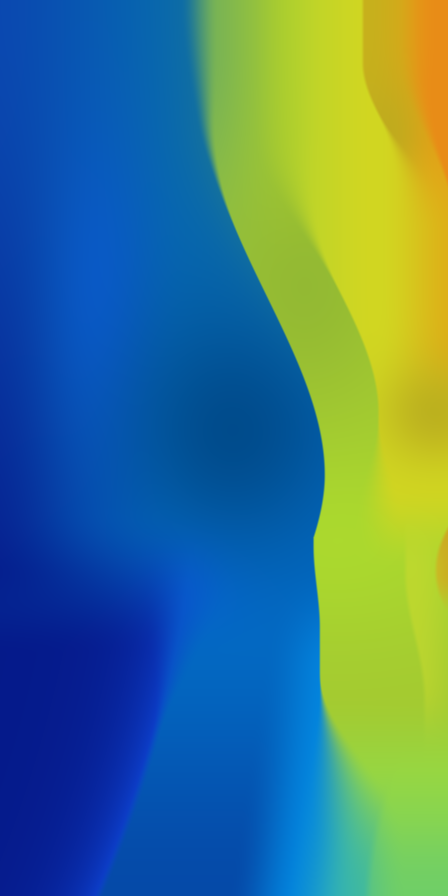
Write a WebGL 2 fragment shader that draws this background.

```glsl
#version 300 es
precision highp float;

uniform vec2 u_resolution;
out vec4 fragColor;

// Smooth ramp from 0 at a to 1 at b; a may exceed b.
float ramp(float a, float b, float x) {
    float t = clamp((x - a) / (b - a), 0.0, 1.0);
    return t * t * (3.0 - 2.0 * t);
}

// Coverage to the right of an edge, d being the signed distance.
float cover(float d, float softness) {
    return ramp(-softness, softness, d);
}

float glow(vec2 p, vec2 center, vec2 radius) {
    vec2 q = (p - center) / radius;
    return exp(-dot(q, q));
}

// Outline of the blue wave where it meets the green sheet.
float waveEdge(float y) {
    float lobe = 0.445 + 0.02 * ramp(1.0, 0.8, y) + 0.26 * ramp(0.87, 0.47, y)
               - 0.15 * ramp(0.47, 0.2, y);
    float stem = 0.7 + 0.014 * ramp(0.39, 0.3, y) + 0.09 * ramp(0.25, 0.04, y)
               - 0.4 * ramp(0.4, 0.5, y);
    return max(lobe, stem);
}

vec3 blueSide(vec2 p, float edge) {
    vec3 left = mix(vec3(0.02, 0.11, 0.55), vec3(0.04, 0.28, 0.69), ramp(0.2, 1.0, p.y));
    vec3 right = mix(vec3(0.01, 0.41, 0.76), vec3(0.02, 0.40, 0.69), ramp(0.3, 0.7, p.y));
    vec3 color = mix(left, right, ramp(-0.05, 0.42, p.x));
    color = mix(color, vec3(0.04, 0.36, 0.82), 0.75 * glow(p, vec2(0.22, 0.66), vec2(0.12, 0.2)));
    color = mix(color, vec3(0.0, 0.29, 0.54), 0.95 * glow(p, vec2(0.52, 0.52), vec2(0.24, 0.13)));
    color = mix(color, vec3(0.03, 0.37, 0.83), 0.7 * glow(p, vec2(0.42, 0.31), vec2(0.12, 0.07)));

    // Teal light along the upper outline
    float halo = exp(min(p.x - edge, 0.0) / 0.06) * ramp(0.5, 0.85, p.y);
    color = mix(color, vec3(0.13, 0.48, 0.55), 0.6 * halo);

    // Lower sheet with a cyan fold
    vec3 sheet = mix(vec3(0.02, 0.29, 0.66), vec3(0.01, 0.41, 0.76), ramp(0.0, 0.3, p.y));
    float crease = p.x - 0.59 - 0.3 * p.y;
    sheet = mix(sheet, vec3(0.01, 0.52, 0.87), cover(crease, 0.08));
    sheet = mix(sheet, vec3(0.18, 0.69, 0.73), ramp(0.04, 0.19, crease) * ramp(0.36, 0.05, p.y));
    color = mix(color, sheet, ramp(0.37, 0.25, p.y));

    // Dark fold in the lower corner, lit along its rim
    float rim = p.x - (0.22 + 0.85 * p.y - 0.8 * p.y * p.y);
    vec3 fold = mix(vec3(0.02, 0.1, 0.54), vec3(0.05, 0.25, 0.8), exp(min(rim, 0.0) / 0.085));
    float foldSoftness = mix(0.012, 0.1, ramp(0.18, 0.36, p.y));
    return mix(color, fold, (1.0 - cover(rim, foldSoftness)) * ramp(0.43, 0.27, p.y));
}

vec3 warmSide(vec2 p) {
    // Green base, cooler at the top left and at the bottom
    vec3 color = mix(vec3(0.64, 0.79, 0.19), vec3(0.67, 0.85, 0.18), glow(p, vec2(0.75, 0.4), vec2(0.4, 0.12)));
    color = mix(color, vec3(0.57, 0.72, 0.2), 0.9 * glow(p, vec2(0.68, 0.68), vec2(0.2, 0.13)));
    color = mix(color, vec3(0.45, 0.69, 0.35), ramp(0.66, 0.43, p.x) * ramp(0.6, 0.95, p.y));

    // Yellow ridge
    float ridge = p.x - 0.64 - 0.205 * ramp(0.84, 0.54, p.y);
    float ridgeSoftness = mix(0.004, 0.08, ramp(0.68, 0.87, p.y)) + 0.05 * ramp(0.53, 0.42, p.y);
    vec3 yellow = mix(vec3(0.72, 0.83, 0.17), vec3(0.82, 0.84, 0.13), ramp(0.62, 0.84, p.x));
    yellow = mix(yellow, vec3(0.87, 0.68, 0.09), ramp(0.84, 1.03, p.x) * ramp(0.46, 0.62, p.y));
    yellow = mix(yellow, vec3(0.72, 0.68, 0.12), 0.85 * glow(p, vec2(0.97, 0.54), vec2(0.12, 0.055)));
    color = mix(color, yellow, cover(ridge, ridgeSoftness) * ramp(0.36, 0.46, p.y));

    // Gold fold in the upper corner
    float gold = p.x - 0.81 - 0.12 * ramp(0.93, 0.77, p.y);
    vec3 goldColor = mix(vec3(0.78, 0.69, 0.11), vec3(0.89, 0.63, 0.09), ramp(0.82, 0.98, p.x));
    goldColor = mix(goldColor, vec3(0.73, 0.67, 0.12), 0.7 * glow(p, vec2(0.87, 0.85), vec2(0.07, 0.06)));
    color = mix(color, goldColor, cover(gold, mix(0.005, 0.045, ramp(0.87, 0.78, p.y))) * ramp(0.74, 0.85, p.y));

    // Orange folds at the right margin
    float orange = p.x - 0.93 - 0.09 * ramp(0.92, 0.74, p.y);
    float orangeSoftness = mix(0.006, 0.045, ramp(0.8, 0.96, p.y));
    color = mix(color, vec3(0.91, 0.55, 0.09), cover(orange, orangeSoftness) * ramp(0.72, 0.77, p.y));
    float pocket = p.x - 0.973 - 12.0 * pow(p.y - 0.363, 2.0);
    color = mix(color, vec3(0.8, 0.65, 0.12), cover(pocket, 0.006) * ramp(0.31, 0.36, p.y));

    // Lime fold, then the mint sheet below it
    float lime = p.x - 0.905 - 0.043 * ramp(0.36, 0.22, p.y);
    float limeMask = ramp(0.44, 0.36, p.y) * ramp(0.14, 0.25, p.y) * ramp(1.04, 0.92, p.x);
    color = mix(color, vec3(0.77, 0.85, 0.18), 0.7 * cover(lime, 0.007) * limeMask);
    color = mix(color, vec3(0.59, 0.84, 0.26), ramp(0.23, 0.12, p.y));
    color = mix(color, vec3(0.32, 0.76, 0.52), ramp(0.15, 0.0, p.y));
    float mint = p.x - 0.82 - 0.1 * p.y - 2.5 * p.y * p.y;
    vec3 mintColor = mix(vec3(0.44, 0.81, 0.4), vec3(0.6, 0.85, 0.25), ramp(0.0, 0.16, p.y));
    return mix(color, mintColor, cover(mint, 0.012) * ramp(0.17, 0.08, p.y));
}

void main() {
    vec2 p = gl_FragCoord.xy / u_resolution;
    float edge = waveEdge(p.y);
    float softness = 0.003 + 0.04 * ramp(0.74, 1.0, p.y) + 0.1 * ramp(0.24, 0.08, p.y);
    vec3 color = mix(blueSide(p, edge), warmSide(p), cover(p.x - edge, softness));
    fragColor = vec4(color, 1.0);
}
```
